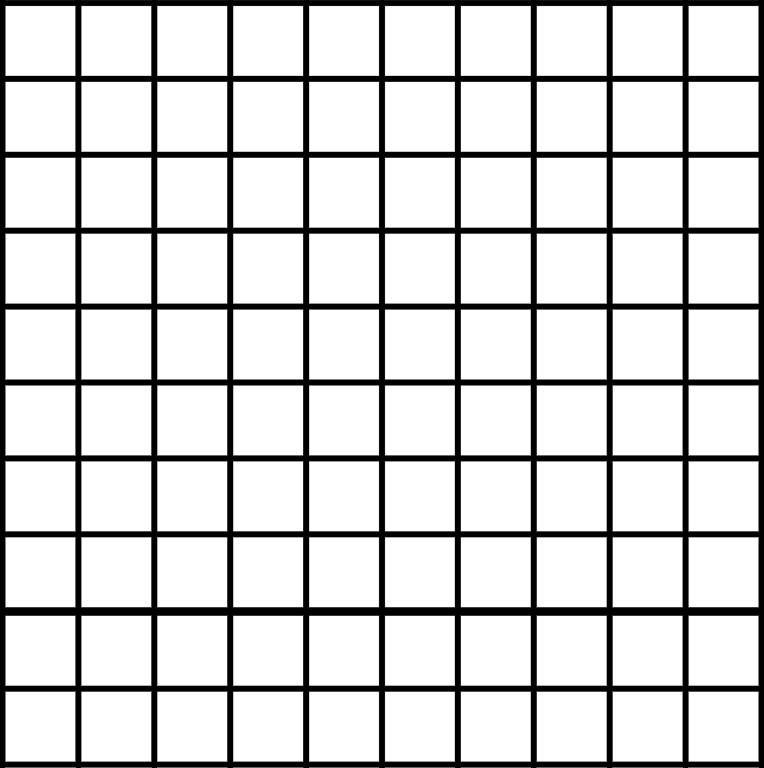
Reproduce this pattern procedurally as a WebGL 1 fragment shader.

```glsl
precision highp float;
// A ten by ten grid of white squares ruled in black, framed by its outer lines.
// Each axis measures the distance to its nearest ruled line; one horizontal
// line is stretched thicker, which pushes the two rows below it down slightly.

uniform vec2 u_resolution;

// Lengths are fractions of the canvas height.
const float CELLS = 10.0;
const float PITCH = 0.09883;
const float LINE_WIDTH = 0.0078;
const float SEAM_ROW = 8.0;        // thick line, counted from the top
const float SEAM_EXTRA = 0.0034;   // thickness added to that line
const float EDGE_SOFTNESS = 1.15;  // edge ramp in pixels
const vec3 PAPER = vec3(1.0);
const vec3 INK = vec3(0.0);

// Distance to the nearest of the CELLS + 1 ruled lines on one axis.
vec2 lineDistance(vec2 p) {
  vec2 index = clamp(floor(p / PITCH + 0.5), 0.0, CELLS);
  return abs(p - index * PITCH);
}

// Collapses the extra thickness of the seam so that the pitch stays regular.
float foldSeam(float y) {
  return y - clamp(y - SEAM_ROW * PITCH, 0.0, SEAM_EXTRA);
}

void main() {
  float pixel = 1.0 / u_resolution.y;

  // Origin at the crossing of the first column line and the top line.
  vec2 p;
  p.x = (gl_FragCoord.x - 0.5 * u_resolution.x) * pixel + 0.5 * CELLS * PITCH;
  p.y = 1.0 - gl_FragCoord.y * pixel - 0.5 * LINE_WIDTH;
  p.y = foldSeam(p.y);

  // Antialiased coverage of both line families.
  vec2 edge = lineDistance(p) - 0.5 * LINE_WIDTH;
  vec2 coverage = clamp(0.5 - edge / (EDGE_SOFTNESS * pixel), 0.0, 1.0);
  float ink = max(coverage.x, coverage.y);

  gl_FragColor = vec4(mix(PAPER, INK, ink), 1.0);
}
```
